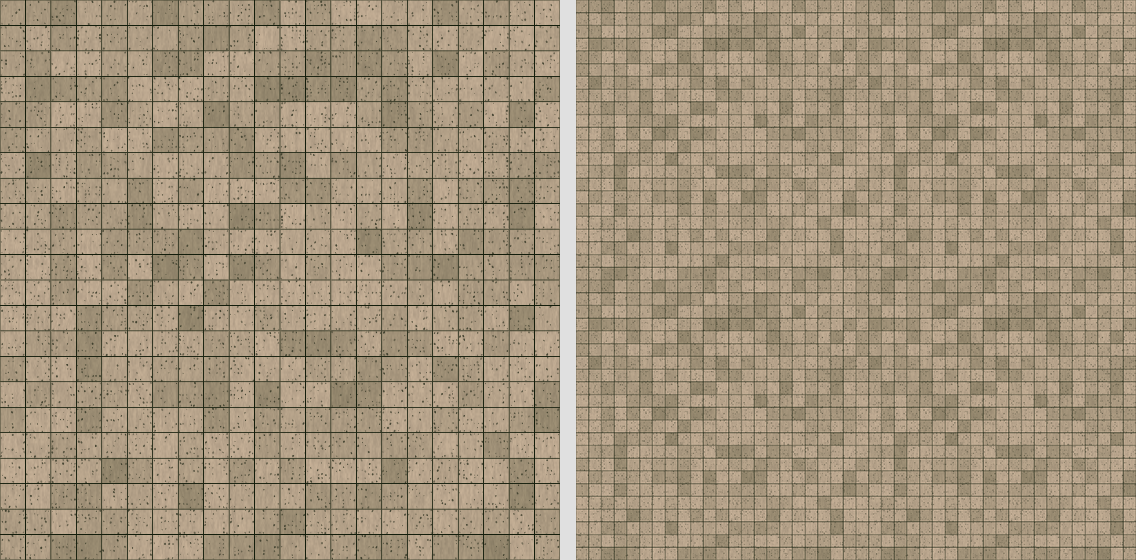
Left, the tile; right, the same tile 2 across and 2 down.
A Shadertoy shader for this texture:

```glsl
// Square stone tiles, 22 by 22, with thin dark green joints.
// Each tile takes a hashed shade of beige, then gets fine upright grain
// from wrapping value noise and small dark pits scattered on a jittered grid.

const float TILES = 22.0;

float hash(vec2 p) {
    return fract(sin(dot(p, vec2(127.1, 311.7))) * 43758.55);
}

// Value noise that repeats after "period" cells
float wrapNoise(vec2 p, vec2 period) {
    vec2 cell = floor(p);
    vec2 f = fract(p);
    f = f * f * (3.0 - 2.0 * f);
    vec2 a = mod(cell, period);
    vec2 b = mod(cell + 1.0, period);
    return mix(mix(hash(a), hash(vec2(b.x, a.y)), f.x),
               mix(hash(vec2(a.x, b.y)), hash(b), f.x), f.y);
}

// One pit at most per grid cell, with random place, size and depth
float pits(vec2 uv, float count, float pixel) {
    vec2 p = uv * count;
    vec2 cell = mod(floor(p), count);
    float present = step(hash(cell + 5.3), 0.28);
    vec2 center = 0.3 + 0.4 * vec2(hash(cell + 17.1), hash(cell + 41.7));
    vec2 d = fract(p) - center;
    d.y += d.x * (hash(cell + 63.9) - 0.5);
    float radius = mix(0.08, 0.27, hash(cell + 88.2));
    float blur = 0.6 * pixel * count;
    float depth = mix(0.45, 1.0, hash(cell + 29.4));
    float dist = length(d * vec2(1.0, 0.85));
    return present * depth * (1.0 - smoothstep(radius - blur, radius + blur, dist));
}

void mainImage(out vec4 fragColor, in vec2 fragCoord) {
    vec2 uv = fragCoord / iResolution.xy;
    float pixel = 1.0 / min(iResolution.x, iResolution.y);
    vec2 p = uv * TILES;
    vec2 tile = mod(floor(p), TILES);

    // Tile shade, mostly light with a few darker ones
    float shade = pow(hash(tile + 3.7), 2.2);
    vec3 color = mix(vec3(0.735, 0.655, 0.56), vec3(0.575, 0.525, 0.425), shade);

    // Upright grain: long streaks and a finer tooth
    vec2 streaks = vec2(352.0, 66.0);
    vec2 tooth = vec2(506.0, 242.0);
    float grain = 0.6 * wrapNoise(uv * streaks, streaks)
                + 0.4 * wrapNoise(uv * tooth, tooth);
    color *= 1.0 + 0.17 * (grain - 0.5);

    // Dark pits
    color = mix(color, vec3(0.20, 0.21, 0.14), 0.9 * pits(uv, 154.0, pixel));

    // Joints with a soft profile, never thinner than the pixel spacing
    vec2 toJoint = abs(fract(p + 0.5) - 0.5);
    float halfWidth = max(0.032, 0.7 * pixel * TILES);
    vec2 joint = 1.0 - smoothstep(vec2(0.0), vec2(halfWidth), toJoint);
    color = mix(color, vec3(0.07, 0.11, 0.04), max(joint.x, joint.y));

    fragColor = vec4(color, 1.0);
}
```
